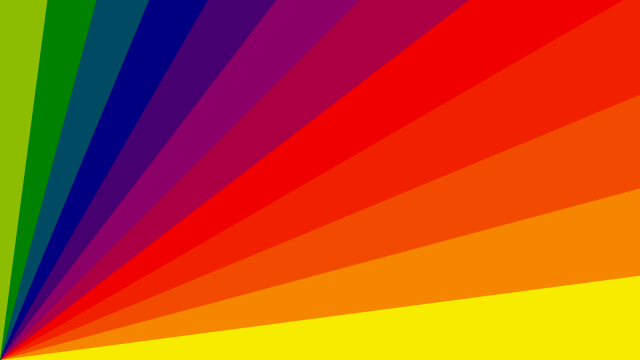
This background is drawn by a Shadertoy shader. Its source:

```glsl
const int RAY_COUNT = 12;
const float RIGHT_ANGLE = 1.570796;

// Ray colours, counter-clockwise from the bottom edge
const vec3 rayColors[RAY_COUNT] = vec3[RAY_COUNT](
    vec3(0.97, 0.925, 0.0),  // yellow
    vec3(0.965, 0.525, 0.0), // amber
    vec3(0.95, 0.295, 0.0),  // orange
    vec3(0.945, 0.13, 0.0),  // vermilion
    vec3(0.945, 0.0, 0.0),   // red
    vec3(0.68, 0.0, 0.265),  // crimson
    vec3(0.54, 0.0, 0.40),   // purple
    vec3(0.275, 0.0, 0.44),  // indigo
    vec3(0.0, 0.0, 0.50),    // navy
    vec3(0.0, 0.29, 0.39),   // teal
    vec3(0.0, 0.505, 0.0),   // green
    vec3(0.55, 0.74, 0.0)    // lime
);

// Signed distance to a line through the origin, positive on its left
float rayEdge(vec2 p, float angle) {
    return dot(p, vec2(-sin(angle), cos(angle)));
}

void mainImage(out vec4 fragColor, in vec2 fragCoord) {
    vec2 p = fragCoord / iResolution.y;
    vec3 color = rayColors[0];

    // Each equal-angle ray covers everything beyond its lower edge
    for (int i = 1; i < RAY_COUNT; i++) {
        float edge = rayEdge(p, RIGHT_ANGLE * float(i) / float(RAY_COUNT));
        float coverage = clamp(edge * iResolution.y + 0.5, 0.0, 1.0);
        color = mix(color, rayColors[i], coverage);
    }

    fragColor = vec4(color, 1.0);
}
```
